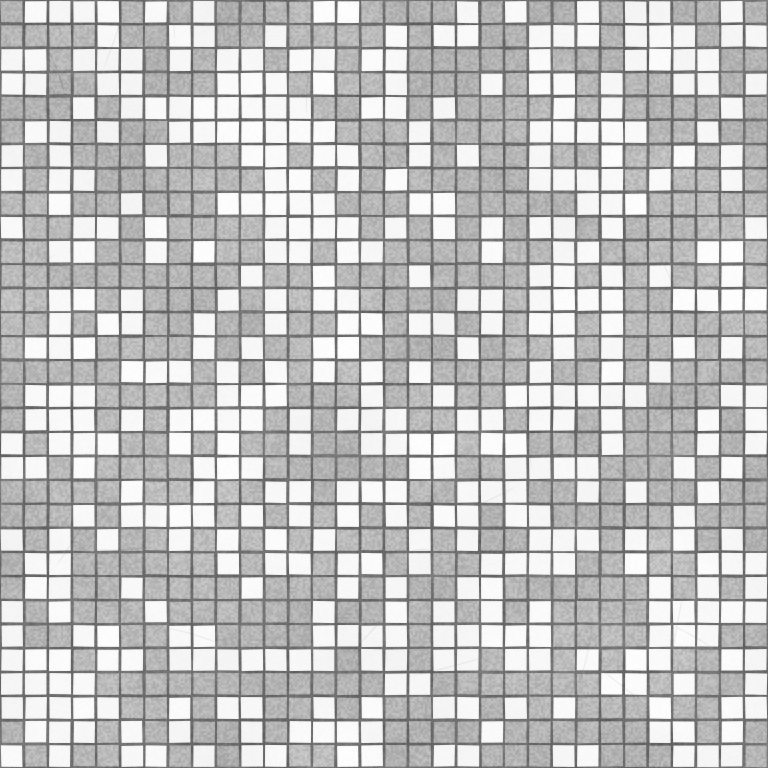
Write a WebGL 1 fragment shader that draws this texture.

```glsl
precision highp float;

uniform vec2 u_resolution;

// Layout, in tile cells unless noted
const float TILES = 32.0;
const float WHITE_SHARE = 0.46;
const float JOINT_WIDTH = 0.108;
const float CORNER_RADIUS = 0.035;
const float SHIFT = 0.028;
const float TILT = 0.045;
const float SIZE_SPREAD = 0.018;

// Colours
const vec3 GREY_TILE = vec3(0.72);
const vec3 WHITE_TILE = vec3(0.975);
const vec3 GROUT = vec3(0.43);

// Wear
const float TONE_SPREAD = 0.022;
const float GREY_GRAIN = 0.11;
const float WHITE_GRAIN = 0.012;
const float GROUT_GRAIN = 0.07;
const float GRAIN_CELLS = 384.0;
const float STAIN_DEPTH = 0.10;
const float SCRATCH_DEPTH = 0.05;
const float SCRATCH_WIDTH = 0.0009; // canvas units
const int SCRATCHES = 22;

float hash(vec2 p, float seed) {
  vec3 h = fract(vec3(p.xyx + seed * 17.31) * 0.1031);
  h += dot(h, h.yzx + 33.33);
  return fract((h.x + h.y) * h.z);
}

vec2 hash2(vec2 p, float seed) {
  return vec2(hash(p, seed), hash(p, seed + 0.5));
}

// Value noise that wraps after the given number of cells
float noise(vec2 p, float period, float seed) {
  vec2 i = floor(p);
  vec2 f = fract(p);
  f = f * f * (3.0 - 2.0 * f);
  vec2 a = mod(i, period);
  vec2 b = mod(i + 1.0, period);
  return mix(mix(hash(a, seed), hash(vec2(b.x, a.y), seed), f.x),
             mix(hash(vec2(a.x, b.y), seed), hash(b, seed), f.x), f.y);
}

float fbm(vec2 p, float cells, float seed) {
  float sum = 0.0;
  float weight = 0.5;
  for (int i = 0; i < 4; i++) {
    sum += weight * noise(p * cells, cells, seed + float(i));
    cells *= 2.0;
    weight *= 0.5;
  }
  return sum / 0.9375;
}

float roundedBox(vec2 p, vec2 halfSize, float radius) {
  vec2 q = abs(p) - halfSize + radius;
  return length(max(q, 0.0)) + min(max(q.x, q.y), 0.0) - radius;
}

// Signed distance to a slightly shifted, tilted and resized tile
float tileDistance(vec2 local, vec2 id) {
  vec2 p = local - 0.5 - SHIFT * (hash2(id, 2.0) - 0.5);
  p += TILT * (hash2(id, 3.0) - 0.5) * p.yx;
  vec2 halfSize = vec2(0.5 - 0.5 * JOINT_WIDTH);
  halfSize += SIZE_SPREAD * (hash2(id, 4.0) - 0.5);
  return roundedBox(p, halfSize, CORNER_RADIUS);
}

// Faint curved hairlines scattered over the canvas
float scratches(vec2 uv, float pixel) {
  float sum = 0.0;
  float width = max(SCRATCH_WIDTH, 0.5 * pixel);
  for (int i = 0; i < SCRATCHES; i++) {
    vec2 key = vec2(float(i), 5.0);
    vec2 p = fract(uv - hash2(key, 5.0) + 0.5) - 0.5;
    vec2 dir = normalize(hash2(key, 6.0) - 0.497);
    vec2 q = vec2(dot(p, dir), dot(p, vec2(-dir.y, dir.x)));
    q.y += 4.0 * (hash(key, 7.0) - 0.5) * q.x * q.x;
    float reach = mix(0.02, 0.07, hash(key, 8.0));
    float fade = 1.0 - smoothstep(0.4 * reach, reach, abs(q.x));
    sum += fade * (1.0 - smoothstep(0.0, 2.0 * width, abs(q.y)));
  }
  return min(sum, 1.0) * SCRATCH_WIDTH / width;
}

void main() {
  vec2 uv = gl_FragCoord.xy / u_resolution;
  float pixel = 1.0 / min(u_resolution.x, u_resolution.y);
  vec2 cell = uv * TILES;
  vec2 id = floor(cell);
  float d = tileDistance(fract(cell), id);
  float coverage = clamp(0.5 - d / max(pixel * TILES, 0.025), 0.0, 1.0);

  // Tile body with per-tile tone and fine grain
  float isWhite = step(hash(id, 1.0), WHITE_SHARE);
  float grain = noise(uv * GRAIN_CELLS, GRAIN_CELLS, 9.0) - 0.5;
  vec3 tile = mix(GREY_TILE, WHITE_TILE, isWhite);
  tile += TONE_SPREAD * (hash(id, 10.0) - 0.5);
  tile += grain * mix(GREY_GRAIN, WHITE_GRAIN, isWhite);

  // Cloudy stains and scratches, weaker on white
  float stain = fbm(uv, 7.0, 11.0) - 0.5;
  tile += STAIN_DEPTH * stain * mix(1.0, 0.4, isWhite);
  tile -= SCRATCH_DEPTH * scratches(uv, pixel);
  tile -= 0.03 * smoothstep(-0.09, 0.0, d);

  // Uneven, grainy joints
  vec3 grout = GROUT + GROUT_GRAIN * grain;
  grout += 0.16 * (fbm(uv, 24.0, 16.0) - 0.5);

  gl_FragColor = vec4(clamp(mix(grout, tile, coverage), 0.0, 1.0), 1.0);
}
```
